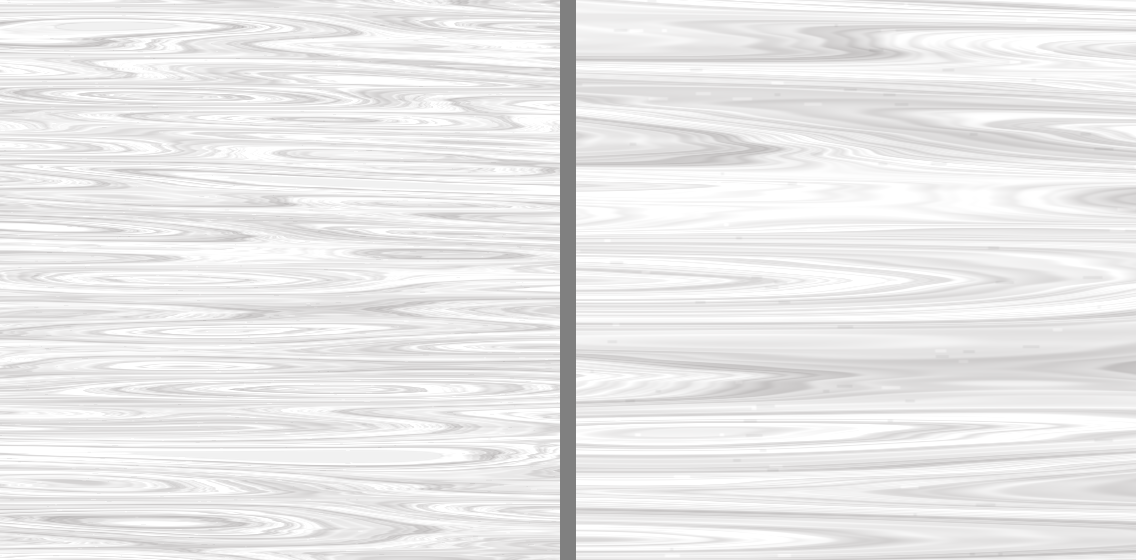
Left, the full canvas; right, a detail of the centre.
Give the GLSL for this texture, as a Shadertoy shader.

```glsl
const float TAU = 6.2831853;
const vec3 WHITE = vec3(1.0);
const vec3 GREY = vec3(0.75, 0.74, 0.74);
const vec3 PATCH = vec3(0.945);

float hash1(float n) {
    n = fract(n * 0.1031);
    n *= n + 33.33;
    return fract(n * (n + n));
}

float hash2(vec2 cell) {
    vec3 q = fract(vec3(cell.xyx) * 0.1031);
    q += dot(q, q.yzx + 33.33);
    return fract((q.x + q.y) * q.z);
}

float noise2(vec2 p) {
    vec2 i = floor(p);
    vec2 f = smoothstep(0.0, 1.0, p - i);
    float low = mix(hash2(i), hash2(i + vec2(1, 0)), f.x);
    float high = mix(hash2(i + vec2(0, 1)), hash2(i + vec2(1, 1)), f.x);
    return mix(low, high, f.y);
}

// Noise around zero
float grain(vec2 p, vec2 scale) {
    return noise2(p * scale + scale.y) - 0.5;
}

// Sine leaning to one side, so that one flank is sharp
float skewedWave(float turns) {
    float angle = TAU * turns;
    return sin(angle + 0.65 * sin(angle));
}

// Layered sines, mostly level and a few tilted; unit deviation
float growthField(vec2 p, float waves) {
    float sum = 0.0;
    float power = 0.0;
    for (float i = 0.0; i < waves; i++) {
        float t = (i + hash1(i + 3.7)) / waves;
        float across = mix(1.5, 20.0, t);
        float tilt = 2.0 * hash1(i + 41.3) - 1.0;
        float along = 1.25 * tilt * abs(tilt);
        float weight = mix(1.6, 0.7, t);
        sum += weight * sin(TAU * (p.x * along + p.y * across + hash1(i + 87.1)));
        power += 0.5 * weight * weight;
    }
    return sum * inversesqrt(power);
}

// Growth rings: layered waves of the field, fading where finer than a pixel
float rings(float field, float width) {
    float tone = 0.0;
    float frequency = 0.8;
    float weight = 0.85;
    for (float i = 0.0; i < 6.0; i++) {
        float visible = 1.0 - smoothstep(0.3, 0.9, width * frequency);
        tone += weight * visible * skewedWave(field * frequency + hash1(i + 12.6));
        frequency *= 1.83;
        weight *= 0.82;
    }
    return tone;
}

// Sparse short dashes lying along the grain
float pores(vec2 p, vec2 grid, float share) {
    vec2 q = p * grid;
    q.x += 7.0 * hash1(floor(q.y));
    vec2 cell = floor(q);
    vec2 d = abs(fract(q) - 0.5);
    float reach = mix(0.1, 0.4, hash2(cell + 19.0));
    float dash = (1.0 - smoothstep(reach - 0.1, reach, d.x))
               * (1.0 - smoothstep(0.1, 0.5, d.y));
    return dash * step(1.0 - share, hash2(cell));
}

void mainImage(out vec4 fragColor, in vec2 fragCoord) {
    vec2 p = fragCoord / iResolution.y;

    // Fibres make the ring tips ragged, the fold varies ring spacing
    float field = growthField(p, 22.0);
    float ragged = field + 0.13 * grain(p, vec2(5.0, 230.0))
                 + 0.22 * grain(p, vec2(2.5, 75.0));
    ragged += 0.17 * sin(TAU * 0.67 * ragged);

    // Ring tone with broad, middling and fine straight streaks
    float tone = rings(ragged, fwidth(ragged));
    tone += 1.1 * grain(p, vec2(1.0, 24.0));
    tone += 0.7 * grain(p, vec2(1.5, 90.0));
    tone += 0.9 * grain(p, vec2(5.0, 290.0));
    vec3 color = mix(GREY, WHITE, clamp(0.76 + 0.27 * tone, 0.0, 1.0));

    // Dark and pale pores
    color -= 0.045 * pores(p, vec2(60.0, 340.0), 0.02);
    color += 0.04 * pores(p + 5.0, vec2(60.0, 320.0), 0.02);

    // Flat lens-shaped patches with a thin rim
    float edge = max(fwidth(field), 0.01);
    float inside = field - 2.25;
    color -= 0.06 * (1.0 - smoothstep(0.0, 1.5 * edge, abs(inside)));
    color = mix(color, PATCH, smoothstep(0.0, edge, inside));

    fragColor = vec4(clamp(color, 0.0, 1.0), 1.0);
}
```
